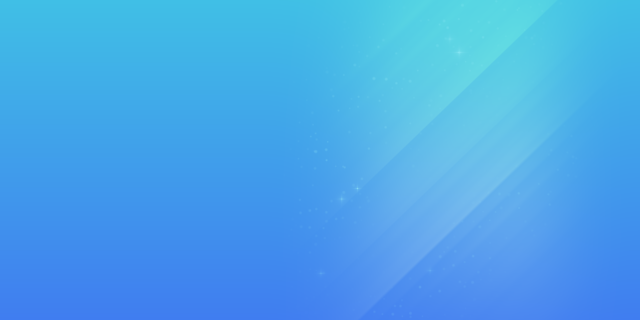
A Shadertoy shader for this background:

```glsl
// A blue to cyan gradient crossed by slanted, translucent sheets of light.
// Each sheet has one crisp edge and fades away from it; soft glows, fine
// streaks and hashed sparkles are layered over them in canvas-height units.

const vec3 SKY_LOW = vec3(0.25, 0.49, 0.94);
const vec3 SKY_HIGH = vec3(0.25, 0.75, 0.90);
const vec3 LIGHT_LOW = vec3(0.72, 0.87, 0.95);
const vec3 LIGHT_HIGH = vec3(0.50, 1.00, 0.87);
const vec3 SPARK = vec3(0.58, 0.92, 0.97);
const float LEAN = 1.04; // horizontal run of the slant per unit of height

float hash(vec2 p) {
    vec3 q = fract(vec3(p.xyx) * 0.1031);
    q += dot(q, q.yzx + 33.33);
    return fract((q.x + q.y) * q.z);
}

float bell(float x, float width) {
    x /= width;
    return exp(-x * x);
}

float glow(vec2 p, vec2 centre, float radius) {
    return bell(length(p - centre), radius);
}

// Smooth one-dimensional value noise
float streakNoise(float x) {
    float cell = floor(x);
    float t = fract(x);
    t = t * t * (3.0 - 2.0 * t);
    return mix(hash(vec2(cell, 7.0)), hash(vec2(cell + 1.0, 7.0)), t);
}

// Light ending at "edge" across the slant, fading towards smaller values
float sheet(vec2 slant, float edge, float fade, float middle, float reach, float blur) {
    float inside = 1.0 - smoothstep(edge - blur, edge + blur, slant.x);
    float falloff = exp(-max(edge - slant.x, 0.0) / fade);
    return inside * falloff * bell(slant.y - middle, reach);
}

// One randomly placed dot per cell, kept only in part of the cells
float dots(vec2 p, float density, float keep, float pixel) {
    vec2 cell = floor(p * density);
    vec2 offset = vec2(hash(cell + 11.0), hash(cell + 47.0));
    vec2 centre = (cell + 0.2 + 0.6 * offset) / density;
    float radius = mix(0.0015, 0.0045, hash(cell + 83.0));
    float disc = 1.0 - smoothstep(radius - pixel, radius + pixel, length(p - centre));
    return disc * step(hash(cell), keep) * mix(0.3, 1.0, hash(cell + 5.0));
}

// Four-pointed star with a faint halo
float star(vec2 p, float size) {
    vec2 a = abs(p) / size;
    float rays = exp(-a.x * 9.0 - a.y * 2.2) + exp(-a.y * 9.0 - a.x * 2.2);
    return rays + 0.25 * bell(length(a), 0.8);
}

void mainImage(out vec4 fragColor, in vec2 fragCoord) {
    vec2 uv = fragCoord / iResolution.xy;
    vec2 p = uv * vec2(2.0, 1.0);
    float pixel = 1.0 / iResolution.y;
    vec2 slant = vec2(p.x - LEAN * p.y, 0.5 * (p.x + p.y));

    // Sheets, from the upper left to the lower right
    float crisp = max(0.004, pixel);
    float light = 0.10 * sheet(slant, 0.31, 0.12, 1.12, 0.30, 0.02);
    light += 0.06 * sheet(slant, 0.44, 0.10, 1.10, 0.35, 0.015);
    light += 0.19 * sheet(slant, 0.702, 0.30, 1.22, 0.50, crisp);
    light += 0.06 * sheet(slant, 0.915, 0.18, 0.95, 0.45, crisp);
    light += 0.21 * sheet(slant, 1.12, 0.55, 0.90, 0.50, 0.008);
    light += 0.06 * sheet(slant, 1.18, 0.05, 0.95, 0.35, 0.008);
    light += 0.05 * sheet(slant, 1.25, 0.04, 1.00, 0.30, 0.015);

    // Soft glows and thin streaks
    light += 0.22 * glow(p, vec2(1.48, 0.62), 0.50);
    light += 0.10 * glow(p, vec2(1.60, 0.95), 0.35);
    light += 0.12 * glow(p, vec2(1.65, 0.27), 0.32);
    float streaks = streakNoise(slant.x * 22.0) + 0.5 * streakNoise(slant.x * 55.0);
    light *= 0.90 + 0.13 * streaks;
    float span = smoothstep(0.82, 1.28, p.x) * (1.0 - smoothstep(1.58, 2.0, p.x));
    light *= span;

    vec3 color = mix(SKY_LOW, SKY_HIGH, p.y);
    color = mix(color, mix(LIGHT_LOW, LIGHT_HIGH, smoothstep(0.15, 0.95, p.y)), light);

    // Scattered sparkles along two slanted belts
    float belts = bell(slant.x - 0.48, 0.28) + 0.8 * bell(slant.x - 1.25, 0.13);
    belts *= smoothstep(0.86, 1.02, p.x) * (1.0 - smoothstep(1.65, 1.9, p.x));
    float sparkle = 0.28 * belts * (dots(p, 22.0, 0.30, pixel) + dots(p + 3.7, 37.0, 0.22, pixel));

    // Larger stars: position, size, strength
    vec4 stars[6] = vec4[6](
        vec4(1.435, 0.836, 0.024, 0.45), vec4(1.406, 0.878, 0.020, 0.30),
        vec4(1.068, 0.378, 0.018, 0.35), vec4(1.117, 0.411, 0.013, 0.35),
        vec4(1.003, 0.146, 0.015, 0.20), vec4(1.344, 0.154, 0.014, 0.20));
    for (int i = 0; i < 6; i++) {
        sparkle += stars[i].w * star(p - stars[i].xy, stars[i].z);
    }
    color = mix(color, SPARK, clamp(sparkle, 0.0, 0.7));

    fragColor = vec4(color, 1.0);
}
```
